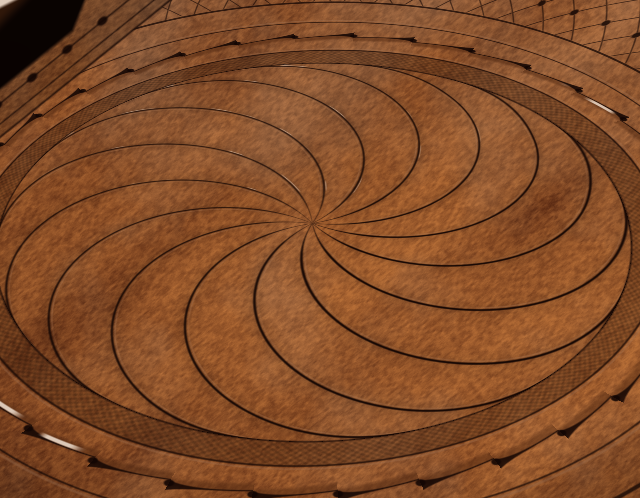
Reproduce this pattern procedurally as a WebGL 1 fragment shader.

```glsl
precision highp float;
// A carved wooden rosette seen at a slant: swirling blades, a stippled band and notched rings.
uniform vec2 u_resolution;

const float TAU = 6.2831853;
const float BLADES = 14.0;
const float NOTCHES = 34.0;
const vec3 INK = vec3(0.07, 0.02, 0.01);
const vec3 UMBER = vec3(0.31, 0.15, 0.06);
const vec3 WALNUT = vec3(0.45, 0.235, 0.11);
const vec3 AMBER = vec3(0.68, 0.405, 0.20);
const vec3 SHEEN = vec3(0.62, 0.43, 0.30);
const vec3 GLINT = vec3(0.88, 0.80, 0.73);

float hash(vec2 p) {
  p = fract(p * vec2(0.1031, 0.1137));
  p += dot(p, p.yx + 33.3);
  return fract((p.x + p.y) * p.x * 7.3);
}

float noise(vec2 p) {
  vec2 i = floor(p), f = fract(p);
  f = f * f * (3.0 - 2.0 * f);
  return mix(mix(hash(i), hash(i + vec2(1, 0)), f.x),
             mix(hash(i + vec2(0, 1)), hash(i + vec2(1, 1)), f.x), f.y);
}

float fbm(vec2 p) {
  float sum = 0.0, amp = 0.5;
  for (int i = 0; i < 4; i++) {
    sum += amp * noise(p);
    p = p * 2.03 + 17.1;
    amp *= 0.5;
  }
  return sum;
}

float line(float d, float halfWidth, float aa) {
  return 1.0 - smoothstep(halfWidth - aa, halfWidth + aa, abs(d));
}

// Signed offset from the nearest multiple of one
float nearest(float x) { return fract(x + 0.5) - 0.5; }

// Soft round spot of light or shade
float spot(vec2 p, vec2 centre, vec2 size) {
  vec2 d = (p - centre) / size;
  return exp(-dot(d, d));
}

// Screen to the plane of the unit disc, undoing the perspective
vec2 discPlane(vec2 uv) {
  vec2 e = (uv - vec2(0.497, 0.493)) / vec2(0.497, 0.38);
  const float tilt = 0.154;
  return vec2((e.x + 0.018) * 0.988, e.y - tilt) / (1.0 - tilt * e.y);
}

// Wood lit from the lower right, with fibres running up to the right
vec3 wood(vec2 q, vec2 uv) {
  vec2 fibre = vec2(q.x * 0.78 - q.y * 0.62, q.x * 0.62 + q.y * 0.78);
  float broad = fbm(fibre * vec2(4.0, 13.0) + 3.0);
  float fine = fbm(fibre * vec2(120.0, 260.0));
  float light = 0.42 + 0.35 * (uv.x - 0.45) + 0.3 * spot(uv, vec2(0.62, 0.38), vec2(0.35, 0.25));
  light += 0.9 * (broad - 0.47) + 1.25 * (fine - 0.47);
  light -= 0.5 * spot(fibre, vec2(0.45, 0.78), vec2(0.09, 0.025));
  vec3 c = mix(WALNUT, AMBER, clamp(light, -0.4, 1.15));
  float haze = smoothstep(0.45, 1.0, uv.y) * 0.35 + 1.1 * (fbm(q * 9.0 + 40.0) - 0.42);
  return mix(c, SHEEN * (0.78 + 0.3 * light), clamp(haze, 0.0, 0.7));
}

// Arms are half circles through the hub: angle = start + asin(radius)
vec3 carveBlades(vec3 c, float r, float angle, float patchy, float aa) {
  float start = angle - asin(min(r, 1.0));
  float drift = 0.04 * cos(2.0 * start + 2.1) + 0.025 * cos(start + 0.87);
  float turn = (start - 0.30 - drift) * BLADES / TAU;
  float d = nearest(turn) * TAU / BLADES * r * sqrt(max(1.0 - r * r, 0.0));
  float fade = smoothstep(0.0, 0.2, r);
  float lower = 0.5 + 0.5 * cos(angle + 0.9);
  c *= 1.0 - 0.16 * fade * exp(-abs(d) * 50.0);
  float edge = line(d - 0.010, 0.002, aa) * fade;
  c = mix(c, SHEEN * 1.1, edge * (0.1 + 0.4 * patchy));
  float width = 0.0008 + (0.0022 + 0.001 * lower) * fade;
  c = mix(c, INK, line(d, width, aa) * (0.45 + 0.25 * lower + 0.25 * fade));
  float lit = smoothstep(0.6, 0.8, patchy) * smoothstep(0.3, 0.9, cos(angle - 1.75));
  return mix(c, GLINT, lit * line(d + 0.006, 0.001, aa) * fade * 0.7);
}

vec3 carveBand(vec3 c, float rho, float angle, float aa) {
  float stipple = sin(angle * 260.0) * sin(rho * 330.0);
  vec3 band = mix(c * 0.8, UMBER, 0.2) * (1.0 + 0.14 * stipple);
  c = mix(c, band, smoothstep(0.995, 1.005, rho) * (1.0 - smoothstep(1.085, 1.095, rho)));
  c = mix(c, INK, 0.65 * line(rho - 1.0, 0.003, aa));
  c = mix(c, SHEEN, 0.4 * line(rho - 1.103, 0.003, aa));
  return mix(c, INK, 0.75 * line(rho - 1.092, 0.0035, aa));
}

// Tapering cuts that end in a dark hook, then two plain grooves
vec3 carveRings(vec3 c, float rho, float angle, float aa) {
  float t = fract((angle - 0.148) * NOTCHES / TAU);
  float cut = rho - 1.2 + 0.022 * (t - 0.4);
  c = mix(c, UMBER, 0.5 * line(cut + 0.012, 0.015, 0.01));
  c = mix(c, INK, 0.85 * line(cut, 0.002 + 0.016 * pow(1.0 - t, 5.0), aa));
  vec2 hook = vec2(nearest(t) * 0.2, rho - 1.2);
  c = mix(c, INK, 0.9 * line(length(hook), 0.012, aa));
  float sun = max(cos(angle + 2.25), cos(angle - 0.62) - 0.012);
  float gleam = smoothstep(0.975, 0.99, sun) * smoothstep(0.15, 0.3, t) * (1.0 - smoothstep(0.6, 0.85, t));
  c = mix(c, GLINT, gleam * line(cut + 0.01, 0.007, aa));
  c = mix(c, INK, 0.7 * line(rho - 1.305, 0.003, aa));
  c = mix(c, SHEEN, 0.45 * line(rho - 1.318, 0.004, aa));
  return mix(c, INK, 0.75 * line(rho - 1.465, 0.006, aa));
}

vec3 carveLattice(vec3 c, float rho, float angle, float aa) {
  float cell = angle * 12.4 - 0.66, lean = (rho - 1.67) * 4.0;
  float cross = max(line(nearest(cell + lean) * 0.13, 0.003, aa), line(nearest(cell - lean) * 0.13, 0.003, aa));
  float stud = line(length(vec2(nearest(cell) * 0.13, (rho - 1.67) * 0.4)), 0.011, aa);
  return mix(c, INK, max(0.6 * cross, 0.85 * stud) * smoothstep(1.465, 1.48, rho));
}

// Straight notched border and the dark opening in the upper left corner
vec3 carveBorder(vec3 c, vec3 plain, vec2 q, float aa) {
  float s = dot(q, vec2(0.627, 0.779)) - 0.167;
  float along = dot(q, vec2(0.779, -0.627));
  c = mix(c, plain * 0.8, 1.0 - smoothstep(-aa, aa, s));
  c = mix(c, INK, 0.75 * max(line(s, 0.0015, aa), line(s + 0.016, 0.001, aa)));
  float offset = nearest((along + 0.037) / 0.0705) * 0.0705;
  c = mix(c, INK, 0.7 * line(s + 0.041, 0.0012, aa));
  c = mix(c, INK, 0.9 * line(length(vec2(offset * 0.6, s + 0.041)), 0.0055, aa));
  float opening = max(s + 0.058, q.x + 0.4 * q.y - 0.133);
  c = mix(c, INK * 0.5, 1.0 - smoothstep(-0.004, 0.004, opening));
  c = mix(c, UMBER * 0.6, 1.0 - smoothstep(0.02, 0.055, q.x + q.y));
  return mix(c, GLINT, 1.0 - smoothstep(0.008, 0.016, q.x * 0.5 + q.y));
}

void main() {
  vec2 uv = gl_FragCoord.xy / u_resolution;
  vec2 q = vec2(uv.x, (1.0 - uv.y) * u_resolution.y / u_resolution.x);
  float pixel = 1.0 / u_resolution.x;
  vec2 disc = discPlane(uv);
  float r = length(disc), angle = atan(disc.y, disc.x);
  float skew = 0.035 * sin(2.0 * angle) + 0.02 * cos(angle);
  float rho = r - skew * smoothstep(0.9, 1.15, r);
  float aa = 2.2 * pixel;

  vec3 plain = wood(q, uv);
  vec3 c = plain;
  if (rho < 1.0) c = carveBlades(c, rho, angle, noise(q * 38.0), aa);
  c = carveBand(c, rho, angle, aa);
  c = carveRings(c, rho, angle, aa);
  if (uv.x > 0.25 && uv.y > 0.5) c = carveLattice(c, rho, angle, aa);
  c = carveBorder(c, plain, q, pixel * 1.2);
  c *= 1.0 - 0.25 * smoothstep(1.1, 1.7, r) * (1.0 - uv.y);
  gl_FragColor = vec4(c, 1.0);
}
```
